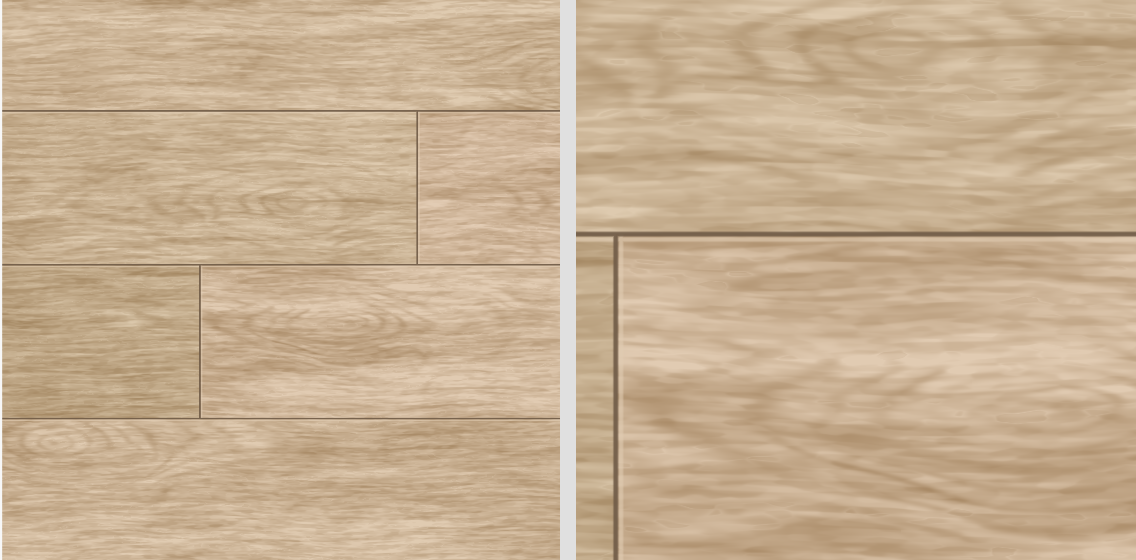
Left, the full canvas; right, a detail of the centre.
Give the GLSL for this texture, as a three.js fragment shader.

```glsl
// Pale oak planks in a one-third running bond, with thin dark joints and a lit bevel.
// Each plank gets its own tone and growth-ring centre; the grain is smooth cellular
// noise stretched along the board, bent by layered sines.

#define ROW_HEIGHT 0.2747
#define ROW_SHIFT 0.0221
#define PLANK_LENGTH 1.164
#define FIRST_JOINT -0.031
#define STAGGER 0.388
#define JOINT_HALF 0.0013
#define RING_PITCH 0.0125
#define RING_DEPTH 0.50
#define FIBRE_DEPTH 0.62
#define EDGE_STRIP 0.004

varying vec2 vUv;

const vec3 DARK_OAK = vec3(0.70, 0.59, 0.46);
const vec3 PALE_OAK = vec3(0.85, 0.765, 0.665);
const vec3 JOINT = vec3(0.44, 0.36, 0.28);
const vec3 BEVEL = vec3(0.88, 0.80, 0.70);
const vec3 MARGIN = vec3(0.97);

vec3 hash3(vec2 p) {
  vec3 k = vec3(dot(p, vec2(127.1, 311.7)), dot(p, vec2(269.5, 183.3)), dot(p, vec2(419.2, 371.9)));
  return fract(sin(k) * 43758.55);
}

// Cellular noise: random cell values blended by distance to the cell points
float cells(vec2 p) {
  vec2 base = floor(p);
  vec2 f = p - base;
  float sum = 0.0;
  float total = 0.0;
  for (int j = -1; j <= 1; j++) {
    for (int i = -1; i <= 1; i++) {
      vec2 o = vec2(float(i), float(j));
      vec3 h = hash3(base + o);
      vec2 d = o + h.xy - f;
      float w = exp(-6.0 * dot(d, d));
      sum += w * h.z;
      total += w;
    }
  }
  return sum / total;
}

// Signed distance to the nearest multiple of a period
float toSeam(float x, float period) {
  return x - period * floor(x / period + 0.5);
}

// Dark late-wood line, once per ring
float ringLine(float phase) {
  return pow(0.5 + 0.5 * sin(6.2832 * phase), 2.5);
}

// Brightness of the wood, 0 dark to 1 pale
float grain(vec2 p, vec2 heart, float tone, float seed) {
  vec2 offset = vec2(seed * 7.3, seed * 13.7);
  float wave = 0.0035 * sin(p.x * 9.0 + seed) + 0.0018 * sin(p.x * 23.0 + p.y * 30.0 + seed * 2.0);
  vec2 g = vec2(p.x, p.y + wave);

  float mottle = cells(g * vec2(2.5, 16.0) + offset) - 0.5;
  float bend = cells(g * vec2(9.0, 26.0) + offset.yx) - 0.5;
  float streak = cells(g * vec2(7.0, 95.0) + offset) - 0.5;
  float fibre = cells(g * vec2(20.0, 300.0) + offset) - 0.5;
  float pore = cells(g * vec2(75.0, 340.0) + offset.yx) - 0.5;

  // Nested arches that flatten into streaks away from the heart
  vec2 q = g - heart;
  q.y += 0.012 * mottle;
  float arch = mix(0.12, 0.5, smoothstep(0.28, 0.42, tone));
  float reach = arch * q.x / (1.0 + 2.5 * abs(q.x));
  float radius = length(vec2(reach, q.y)) + 0.018 * bend + 0.003 * streak;
  float near = exp(-dot(q * q, vec2(5.0, 120.0)));
  float visible = (0.2 + 0.8 * near) * clamp(0.7 + 1.6 * bend, 0.15, 1.0);
  float rings = ringLine(radius / RING_PITCH) * visible;
  float bands = ringLine(radius / (RING_PITCH * 3.3) + 0.3 + bend);

  float shade = 0.67 + 0.42 * (tone - 0.55);
  shade += 0.65 * mottle + 0.45 * streak;
  shade += FIBRE_DEPTH * fibre + 0.42 * pore;
  shade -= RING_DEPTH * rings * (0.8 + fibre) + 0.2 * bands;
  // Sparse dark pores
  shade -= 0.3 * smoothstep(0.22, 0.4, pore) * smoothstep(-0.05, 0.2, streak);
  return shade;
}

void main() {
  // Row, plank and position inside the plank
  float y = vUv.y + ROW_SHIFT;
  float row = floor(y / ROW_HEIGHT);
  float x = vUv.x - FIRST_JOINT - STAGGER * row;
  float plank = floor(x / PLANK_LENGTH);
  vec2 local = vec2(x - plank * PLANK_LENGTH, y - row * ROW_HEIGHT);

  // Variation between planks
  float tone = fract(0.62 + 0.45 * plank + 0.12 * row);
  float seed = row * 3.7 + plank * 5.1 + 2.0;
  vec2 heart = vec2(PLANK_LENGTH * fract(0.11 + 0.12 * row - 0.45 * plank),
                    ROW_HEIGHT * fract(0.85 - 0.22 * row));

  float shade = grain(local, heart, tone, seed);
  vec3 color = mix(DARK_OAK, PALE_OAK, clamp(shade, -0.25, 1.2));
  color *= mix(vec3(0.97, 0.985, 0.95), vec3(1.015, 1.0, 1.005), tone);

  // Joints, with the bevel lit below and to the right
  vec2 seam = vec2(toSeam(x, PLANK_LENGTH), toSeam(y, ROW_HEIGHT));
  vec2 lit = abs(seam - vec2(0.0032, -0.0032));
  vec2 gap = abs(seam);
  float bevel = 1.0 - smoothstep(0.0004, 0.0021, min(lit.x, lit.y));
  float joint = 1.0 - smoothstep(JOINT_HALF - 0.0007, JOINT_HALF + 0.0009, min(gap.x, gap.y));
  color = mix(color, BEVEL, 0.6 * bevel);
  color = mix(color, JOINT, 0.92 * joint);

  // Pale margin on the left
  color = mix(MARGIN, color, smoothstep(EDGE_STRIP - 0.001, EDGE_STRIP + 0.001, vUv.x));
  gl_FragColor = vec4(color, 1.0);
}
```
